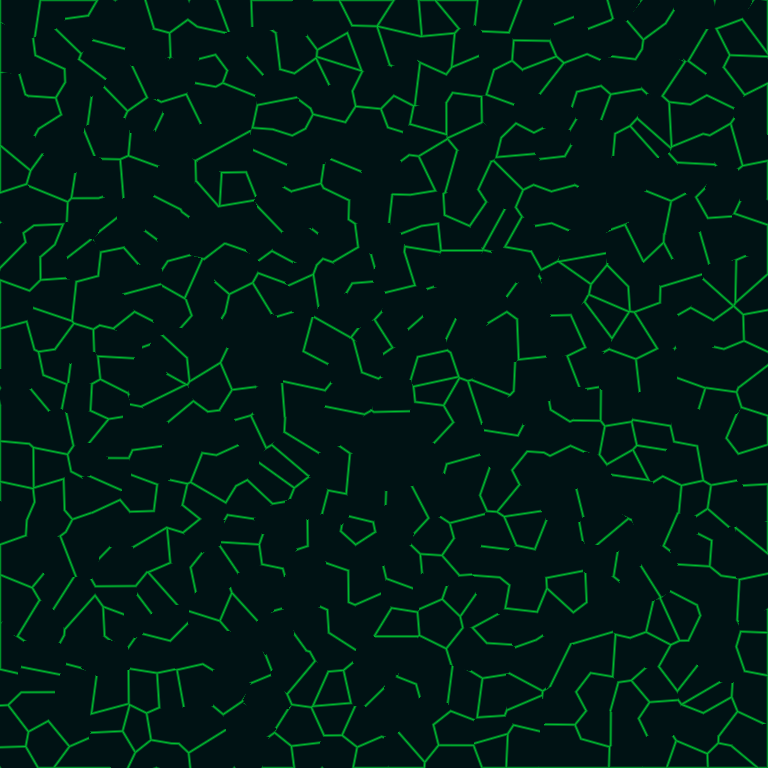
Write a WebGL 1 fragment shader that draws this pattern.

```glsl
precision highp float;
// Broken web of thin green lines on a near-black ground.
// Voronoi cells of a jittered grid, mirrored at the canvas border; each edge
// between two cells is kept or dropped by a hash shared by both sides.

uniform vec2 u_resolution;

const float CELLS = 24.0;         // grid cells across the canvas
const float JITTER = 0.92;        // share of its grid cell a site may roam
const float KEPT_EDGES = 0.52;    // probability that an edge is drawn
const float LINE_REACH = 0.00245; // half width of a line, in canvas units
const vec3 GROUND = vec3(0.0, 0.07, 0.08);
const vec3 LINE = vec3(0.0, 0.75, 0.19);

vec2 hash2(vec2 p) {
  vec3 q = fract(p.xyx * vec3(0.1031, 0.1030, 0.0973));
  q += dot(q, q.yzx + 33.33);
  return fract((q.xx + q.yz) * q.zy);
}

// Site of a grid cell; cells beyond the border reflect those inside.
vec2 sitePosition(vec2 cell, float count, float jitter) {
  vec2 wrapped = mod(cell, 2.0 * count);
  vec2 flipped = step(count, wrapped);
  vec2 source = mix(wrapped, 2.0 * count - 1.0 - wrapped, flipped);
  vec2 offset = (hash2(source + 7.0) - 0.5) * jitter;
  return cell + 0.5 + offset * (1.0 - 2.0 * flipped);
}

// Grid cell whose site lies closest to p.
vec2 nearestCell(vec2 p, float count, float jitter) {
  vec2 home = floor(p);
  vec2 best = home;
  float bestDistance = 1e3;
  for (int y = -2; y <= 2; y++) {
    for (int x = -2; x <= 2; x++) {
      vec2 cell = home + vec2(float(x), float(y));
      float d = distance(p, sitePosition(cell, count, jitter));
      if (d < bestDistance) {
        bestDistance = d;
        best = cell;
      }
    }
  }
  return best;
}

// Symmetric in its cells, so both sides of an edge agree.
bool edgeIsKept(vec2 cellA, vec2 cellB, float probability) {
  return hash2(cellA + cellB + 131.0).x < probability;
}

// Distance from p to the closest kept edge, in grid units.
float keptEdgeDistance(vec2 p, float count, float jitter, float probability) {
  vec2 own = nearestCell(p, count, jitter);
  vec2 ownSite = sitePosition(own, count, jitter);
  float closest = 1e3;
  for (int y = -2; y <= 2; y++) {
    for (int x = -2; x <= 2; x++) {
      if (x == 0 && y == 0) continue;
      vec2 other = own + vec2(float(x), float(y));
      if (!edgeIsKept(own, other, probability)) continue;
      vec2 otherSite = sitePosition(other, count, jitter);
      vec2 middle = 0.5 * (ownSite + otherSite);
      float d = dot(middle - p, normalize(otherSite - ownSite));
      closest = min(closest, d);
    }
  }
  return closest;
}

void main() {
  float size = min(u_resolution.x, u_resolution.y);
  vec2 uv = gl_FragCoord.xy / size;

  float edge = keptEdgeDistance(uv * CELLS, CELLS, JITTER, KEPT_EDGES) / CELLS;

  // Soft linear falloff, never thinner than a pixel can show.
  float reach = max(LINE_REACH, 1.25 / size);
  float ink = clamp(1.0 - edge / reach, 0.0, 1.0);

  gl_FragColor = vec4(mix(GROUND, LINE, ink), 1.0);
}
```
